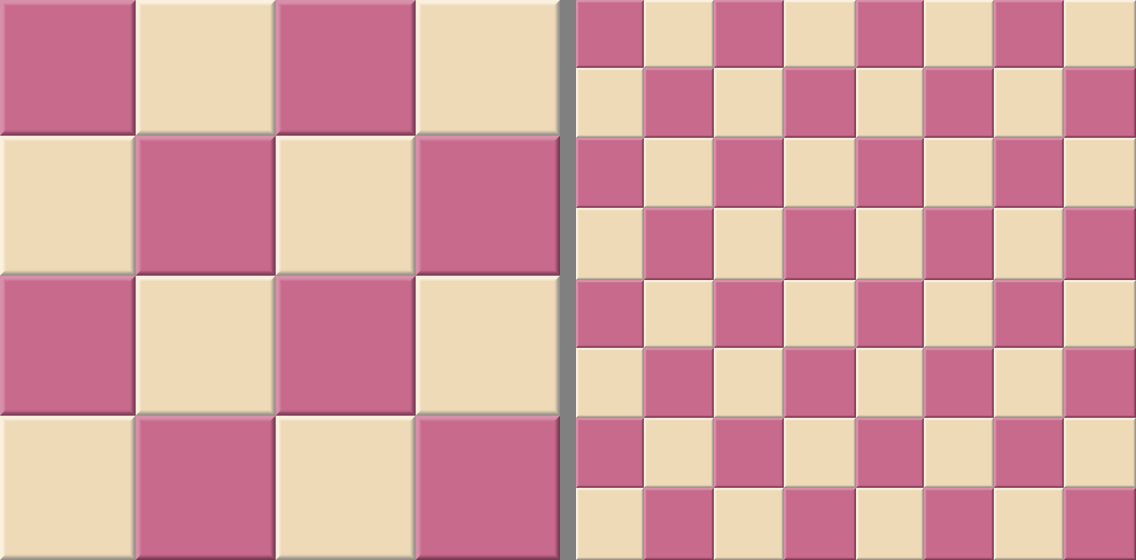
Left: one tile. Right: repeated 2 by 2.
A WebGL 1 fragment shader for this pattern:

```glsl
precision highp float;
// Four by four checkerboard of bevelled rose and cream tiles, lit from the upper left.
uniform vec2 u_resolution;

// Colour of the board at p, measured in tiles from the top left corner.
vec3 bevelledBoard(vec2 p) {
  // Inner joints sit slightly up and left; the outer tiles absorb the shift.
  vec2 cell = min(floor(p + 0.03125), 3.0);
  vec2 fromStart = p - max(cell - 0.03125, 0.0);
  vec2 toEnd = mix(cell + 0.96875, vec2(4.0), step(2.5, cell)) - p;
  float litDistance = min(fromStart.x, fromStart.y);
  float shadedDistance = min(toEnd.x, toEnd.y);

  // Tile colours
  float cream = mod(cell.x + cell.y, 2.0);
  vec3 face = mix(vec3(0.785, 0.415, 0.545), vec3(0.932, 0.853, 0.718), cream);
  vec3 highlight = mix(vec3(0.845, 0.565, 0.665), vec3(0.98, 0.945, 0.875), cream);
  vec3 shadow = mix(vec3(0.46, 0.22, 0.32), vec3(0.58, 0.56, 0.53), cream);

  // Soft bevels, mitred where a lit side meets a shaded one
  float lit = 1.0 - smoothstep(0.016, 0.046, litDistance);
  float shaded = 1.0 - smoothstep(0.0, 0.045, shadedDistance);
  float shadedSide = smoothstep(-0.006, 0.006, litDistance - shadedDistance);
  return mix(mix(face, highlight, lit), mix(face, shadow, shaded), shadedSide);
}

void main() {
  // Average a 3 by 3 grid of samples to smooth the joints
  vec3 color = vec3(0.0);
  for (int i = 0; i < 3; i++) {
    for (int j = 0; j < 3; j++) {
      vec2 offset = (vec2(float(i), float(j)) - 1.0) / 3.0;
      vec2 uv = (gl_FragCoord.xy + offset) / u_resolution;
      color += bevelledBoard(4.0 * vec2(uv.x, 1.0 - uv.y));
    }
  }
  gl_FragColor = vec4(color / 9.0, 1.0);
}
```
